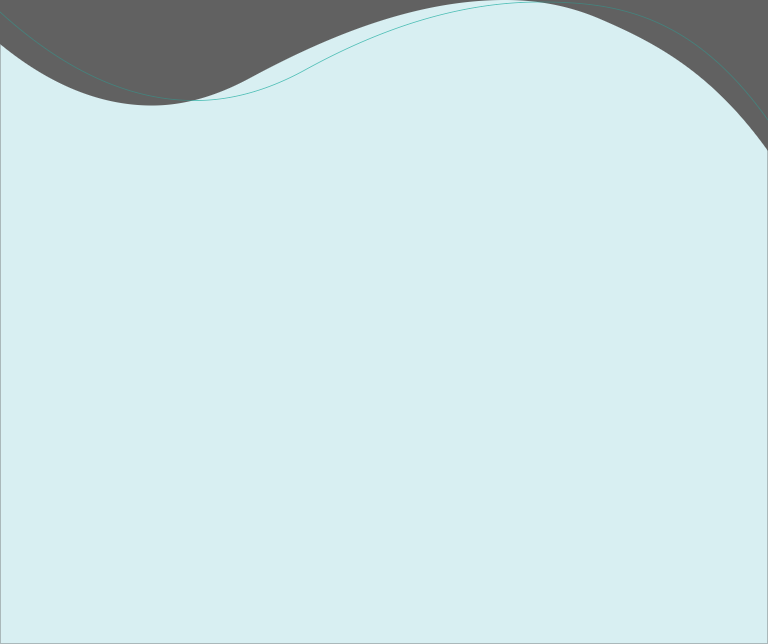
Write a WebGL 1 fragment shader that draws this background.

```glsl
precision highp float;

uniform vec2 u_resolution;

// Cubic between two knots, each holding (x, depth, slope)
float cubic(vec3 a, vec3 b, float x) {
  float span = b.x - a.x;
  float t = clamp((x - a.x) / span, 0.0, 1.0);
  float s = 1.0 - t;
  return mix(a.y, b.y, t * t * (3.0 - 2.0 * t))
       + span * s * t * (a.z * s - b.z * t);
}

// Depth below the top of the filled wave
float waveDepth(float x) {
  vec3 trough = vec3(0.198, 0.1374, 0.0);
  vec3 rise = vec3(0.3255, 0.1016, -0.54);
  vec3 crest = vec3(0.6576, 0.0, 0.0);
  vec3 fall = vec3(0.7813, 0.0247, 0.43);
  if (x < trough.x) return cubic(vec3(0.0, 0.0573, 0.82), trough, x);
  if (x < rise.x) return cubic(trough, rise, x);
  if (x < crest.x) return cubic(rise, crest, x);
  if (x < fall.x) return cubic(crest, fall, x);
  return cubic(fall, vec3(1.0, 0.1966, 1.4), x);
}

// Depth below the top of the thin line
float lineDepth(float x) {
  vec3 trough = vec3(0.254, 0.1309, 0.0);
  vec3 rise = vec3(0.3971, 0.0911, -0.55);
  vec3 crest = vec3(0.7031, 0.0026, 0.0);
  if (x < trough.x) return cubic(vec3(0.0, 0.0156, 0.91), trough, x);
  if (x < rise.x) return cubic(trough, rise, x);
  if (x < crest.x) return cubic(rise, crest, x);
  return cubic(crest, vec3(1.0, 0.1563, 1.4), x);
}

// Approximate distance to a curve from its height gap and slope
float slopeDistance(float gap, float rise, float run) {
  return gap / length(vec2(1.0, rise / run));
}

// Antialiased coverage of the region where distance is negative
float coverage(float distance, float pixel) {
  return clamp(0.5 - distance / pixel, 0.0, 1.0);
}

void main() {
  float pixel = 1.0 / u_resolution.x;
  vec2 p = gl_FragCoord.xy * pixel;
  float depth = u_resolution.y * pixel - p.y;
  float e = 0.001;

  vec3 grey = vec3(0.38);
  vec3 paleBlue = vec3(0.847, 0.937, 0.949);
  vec3 teal = vec3(0.12, 0.68, 0.63);

  // Filled wave
  float waveRise = waveDepth(p.x + e) - waveDepth(p.x - e);
  float wave = slopeDistance(waveDepth(p.x) - depth, waveRise, 2.0 * e);
  vec3 color = mix(grey, paleBlue, coverage(wave, pixel));

  // Hairline border on the sides and bottom
  float border = min(min(p.x, 1.0 - p.x), p.y);
  color = mix(color, grey, coverage(border - 0.0005, pixel));

  // Thin accent line, fainter over the grey
  float lineRise = lineDepth(p.x + e) - lineDepth(p.x - e);
  float line = abs(slopeDistance(lineDepth(p.x) - depth, lineRise, 2.0 * e));
  float strength = mix(0.45, 0.75, coverage(wave, pixel));
  color = mix(color, teal, strength * coverage(line - 0.0005, pixel));

  gl_FragColor = vec4(color, 1.0);
}
```
